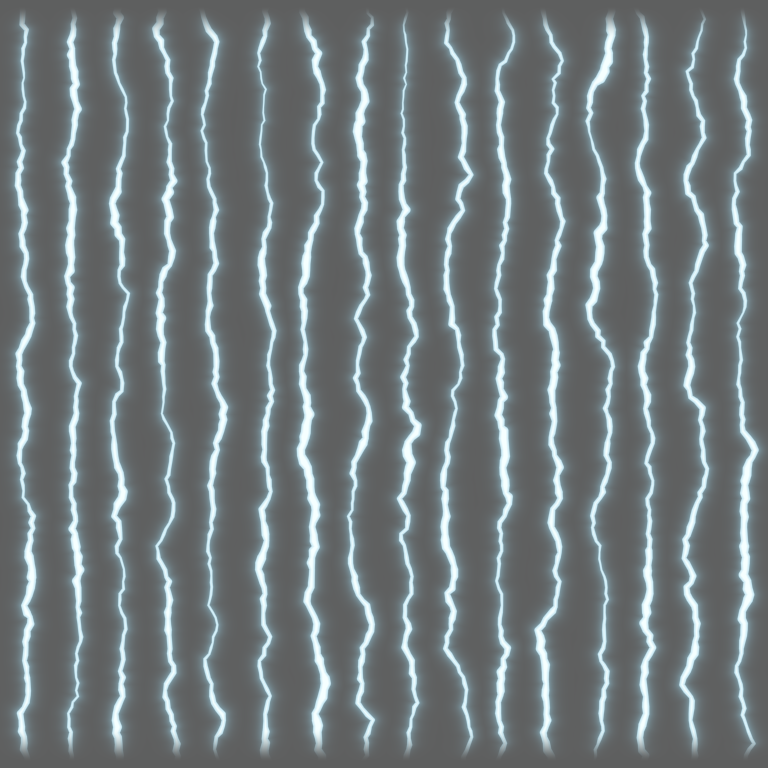
Reproduce this pattern procedurally as a Shadertoy shader.

```glsl
const float BOLTS = 16.0;            // bolts across the canvas
const float JOINTS = 128.0;          // joints along each bolt
const float BEND_CELLS = 15.0;       // wide bends per bolt
const float KINK_CELLS = 42.0;       // small kinks per bolt
const float WIDTH_CELLS = 11.0;      // swells in thickness per bolt
const float BEND_SIZE = 0.0185;
const float KINK_SIZE = 0.0068;
const float JITTER_SIZE = 0.0021;
const float THIN_RADIUS = 0.0011;
const float THICK_RADIUS = 0.0060;
const float EDGE_SOFTNESS = 0.0010;
const float RIM_DEPTH = 0.0042;
const float GLOW_REACH = 0.0064;
const float FADE_START = 0.008;
const float FADE_END = 0.052;
const vec3 BACKGROUND = vec3(0.370, 0.373, 0.373);
const vec3 GLOW_COLOR = vec3(0.49, 0.60, 0.64);
const vec3 RIM_COLOR = vec3(0.79, 0.915, 0.96);
const vec3 CORE_COLOR = vec3(0.96, 1.0, 1.0);

float hash(vec2 p) {
    vec3 q = fract(p.xyx * vec3(0.1031, 0.1030, 0.0973));
    q += dot(q, q.yzx + 33.33);
    return fract((q.x + q.y) * q.z);
}

// Piecewise linear noise along one bolt, from -1 to 1
float zigzag(float t, float seed) {
    float cell = floor(t);
    float value = mix(hash(vec2(cell, seed)), hash(vec2(cell + 1.0, seed)), t - cell);
    return 2.0 * value - 1.0;
}

// Joint of a bolt: position in xy, radius in z
vec3 joint(float bolt, float index) {
    float y = index / JOINTS;
    float seed = bolt * 7.0 + 11.0;
    float phase = hash(vec2(seed, 71.0));
    float wildness = mix(0.35, 1.0, hash(vec2(seed, 83.0)));

    float x = (bolt + 0.5) / BOLTS;
    x += BEND_SIZE * wildness * zigzag(y * BEND_CELLS + phase, seed);
    x += KINK_SIZE * zigzag(y * KINK_CELLS + phase, seed + 1.0);
    x += JITTER_SIZE * (2.0 * hash(vec2(index, seed + 2.0)) - 1.0);
    y += 0.4 * (hash(vec2(index, seed + 3.0)) - 0.5) / JOINTS;

    float swell = 0.5 + 0.5 * zigzag(y * WIDTH_CELLS + phase, seed + 4.0);
    float lump = mix(0.78, 1.22, hash(vec2(index, seed + 5.0)));
    return vec3(x, y, mix(THIN_RADIUS, THICK_RADIUS, swell) * lump);
}

// Signed distance to a tapered segment between two joints
float segmentDistance(vec2 p, vec3 a, vec3 b) {
    vec2 along = b.xy - a.xy;
    float t = clamp(dot(p - a.xy, along) / dot(along, along), 0.0, 1.0);
    return length(p - a.xy - along * t) - mix(a.z, b.z, t);
}

// Distance to the nearest bolt, including overhang from adjacent columns
float boltDistance(vec2 p) {
    float nearest = 1.0;
    float column = floor(p.x * BOLTS);
    float row = floor(p.y * JOINTS);
    for (int i = -1; i <= 1; i++) {
        float bolt = column + float(i);
        if (bolt < 0.0 || bolt >= BOLTS) continue;
        vec3 previous = joint(bolt, row - 4.0);
        for (int j = -3; j <= 5; j++) {
            vec3 current = joint(bolt, row + float(j));
            nearest = min(nearest, segmentDistance(p, previous, current));
            previous = current;
        }
    }
    return nearest;
}

void mainImage(out vec4 fragColor, in vec2 fragCoord) {
    vec2 uv = fragCoord / iResolution.xy;
    float d = boltDistance(uv);

    // Glow, rim and core
    float softness = max(EDGE_SOFTNESS, 0.7 / iResolution.y);
    float glow = exp(-max(d, 0.0) / GLOW_REACH);
    float body = 1.0 - smoothstep(-softness, softness, d);
    float core = 1.0 - smoothstep(-RIM_DEPTH, 0.0, d);

    // Bolts dissolve at the top and bottom
    float fade = smoothstep(FADE_START, FADE_END, min(uv.y, 1.0 - uv.y));

    vec3 color = mix(BACKGROUND, GLOW_COLOR, glow * fade);
    color = mix(color, mix(RIM_COLOR, CORE_COLOR, core), body * fade);
    fragColor = vec4(color, 1.0);
}
```
